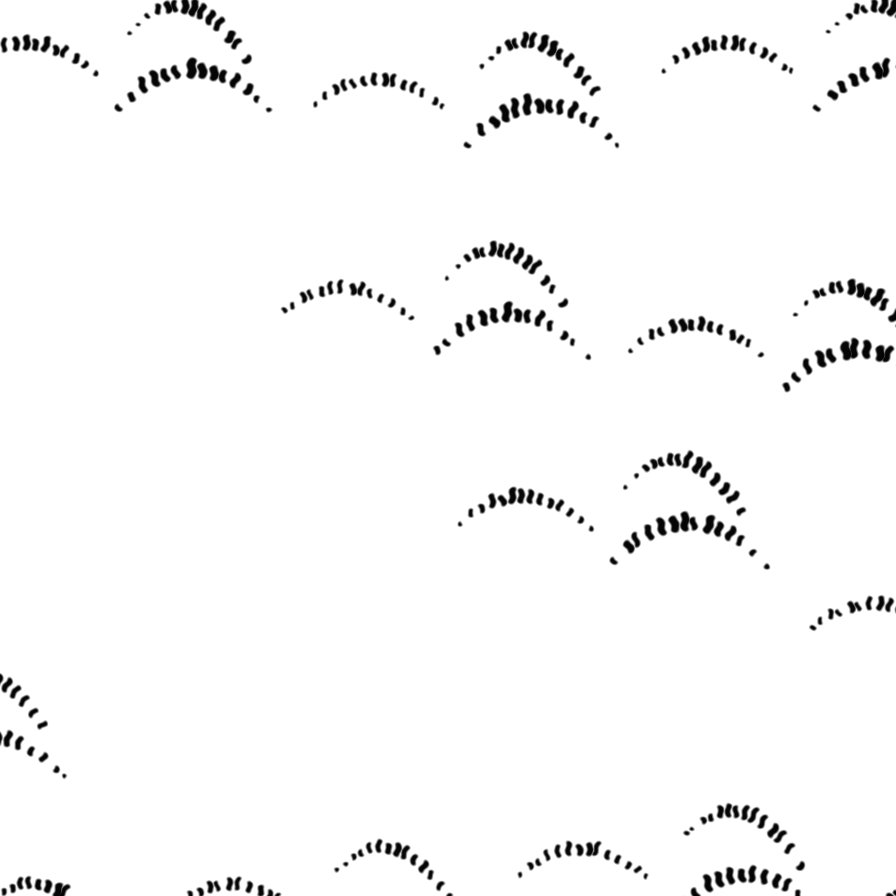
Give the GLSL for this pattern, as a three.js fragment shader.

```glsl
// Scattered groups of three arching rows of small black ticks on white.
#define SPACING vec2(0.39, 0.313)  // distance between groups
#define TICKS 14                   // ticks along one arc
#define TICK_RADIUS 0.0037
#define TICK_REACH 0.0056          // half length of a tick's spine
#define ROUGHNESS 0.0008           // wobble of tick outlines
#define EDGE 0.0018                // half width of the soft edge
#define PAPER vec3(1.0)
#define INK vec3(0.02)

varying vec2 vUv;

float hash(vec2 p) {
  return fract(sin(dot(p, vec2(127.1, 311.7))) * 43758.5453);
}

// Anchor of a group: staggered rows with a wavy vertical drift.
vec2 groupAnchor(vec2 cell) {
  float stagger = 0.223 + 0.151 * sin(0.5 - 1.5 * cell.y);
  float drift = (0.04 + 0.08 * cos(1.5708 * cell.y)) * sin(1.5708 * cell.x);
  return cell * SPACING + vec2(stagger, 0.291 + drift);
}

bool isGap(vec2 cell) {
  return mod(cell.x, 4.0) < 0.5 && mod(cell.y, 4.0) < 1.5;
}

// Distance to a rounded tick lying along the unit vector axis.
float tickDistance(vec2 p, vec2 axis, float reach, float radius, float phase) {
  float along = dot(p, axis);
  float across = dot(p, vec2(axis.y, -axis.x));
  across += ROUGHNESS * sin(along * 480.0 + phase);
  along -= clamp(along, -reach, reach);
  return length(vec2(across, along)) - radius;
}

// shape = half width, drop at the ends, extra fall to the right, heavy side.
float arcDistance(vec2 p, vec4 shape, float weight, float seed) {
  float nearest = 1.0;
  for (int i = 0; i < TICKS; i++) {
    vec2 id = vec2(float(i), seed);
    float h = hash(id);
    float k = hash(id + 17.3);
    float t = 2.0 * (float(i) + 0.5 + 0.45 * (h - 0.5)) / float(TICKS) - 1.0;
    vec2 center = vec2(shape.x * t, -shape.y * t * t - shape.z * t);
    center.y += 0.004 * (k - 0.5);

    // Ticks stand across the arc and shrink toward its ends.
    float slope = -(2.0 * shape.y * t + shape.z) / shape.x;
    vec2 axis = normalize(vec2(-slope * 0.7 + 0.5 * (k - 0.5), 1.0));
    float body = clamp(1.0 - pow(t - shape.w, 2.0), 0.0, 1.0);
    float reach = TICK_REACH * weight * body * (0.6 + 0.7 * k);
    float radius = TICK_RADIUS * weight * mix(0.65, 1.0, body) * (0.8 + 0.35 * h);
    nearest = min(nearest, tickDistance(p - center, axis, reach, radius, 6.28 * h));
  }
  return nearest;
}

// One group: a light arc at the left, two stacked arcs at the right.
float groupDistance(vec2 p, vec2 cell) {
  if (abs(p.x) > 0.2 || abs(p.y - 0.02) > 0.1) return 1.0;
  float seed = 3.0 * cell.x + 29.0 * cell.y + 71.0;
  float weight = 0.95 + 0.2 * hash(cell + 5.7) + 0.06 * max(cell.y - 1.0, 0.0);
  float left = arcDistance(p - vec2(-0.099, 0.035),
                           vec4(0.077, 0.036, 0.003, 0.0), 0.8 * weight, seed);
  float upper = arcDistance(p - vec2(0.078, 0.0755),
                            vec4(0.069, 0.049, 0.016, 0.25), 0.92 * weight, seed + 1.0);
  float lower = arcDistance(p - vec2(0.085, 0.0065),
                            vec4(0.090, 0.052, 0.003, -0.1), 1.05 * weight, seed + 2.0);
  return min(left, min(upper, lower));
}

void main() {
  float nearest = 1.0;
  for (int row = -1; row <= 2; row++) {
    for (int column = -1; column <= 2; column++) {
      vec2 cell = vec2(float(column), float(row));
      if (!isGap(cell)) {
        nearest = min(nearest, groupDistance(vUv - groupAnchor(cell), cell));
      }
    }
  }
  float coverage = 1.0 - smoothstep(-EDGE, EDGE, nearest);
  gl_FragColor = vec4(mix(PAPER, INK, coverage), 1.0);
}
```
